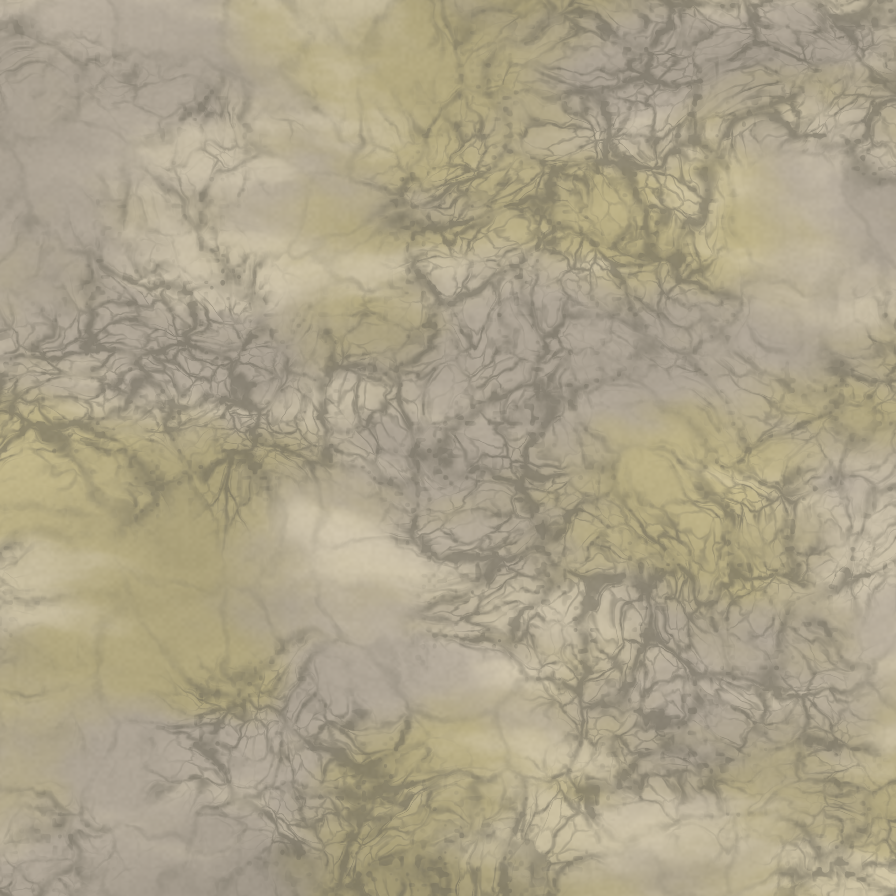
This texture is drawn by a Shadertoy shader. Its source:

```glsl
const vec3 STONE_GREY = vec3(0.690, 0.652, 0.592);
const vec3 STONE_OCHRE = vec3(0.715, 0.672, 0.510);
const vec3 STONE_PALE = vec3(0.775, 0.735, 0.640);
const vec3 VEIN_DARK = vec3(0.420, 0.402, 0.350);

float hash(vec2 p) {
    return fract(sin(dot(p, vec2(127.1, 311.7))) * 43758.5453);
}

vec2 hash2(vec2 p) {
    return vec2(hash(p), hash(p + 57.3));
}

float noise(vec2 p) {
    vec2 cell = floor(p);
    vec2 f = fract(p);
    f = f * f * (3.0 - 2.0 * f);
    float low = mix(hash(cell), hash(cell + vec2(1, 0)), f.x);
    float high = mix(hash(cell + vec2(0, 1)), hash(cell + vec2(1, 1)), f.x);
    return mix(low, high, f.y);
}

float fbm(vec2 p) {
    const mat2 turn = mat2(0.96, 0.28, -0.28, 0.96);
    float sum = 0.0;
    float weight = 0.516;
    for (int i = 0; i < 5; i++) {
        sum += weight * noise(p);
        p = turn * p * 2.03 + 17.7;
        weight *= 0.5;
    }
    return sum;
}

vec2 warp(vec2 p, float scale, float amount) {
    vec2 offset = vec2(fbm(p * scale + 3.1), fbm(p * scale + 41.7));
    return p + amount * (offset - 0.5);
}

// Gap between the two nearest cell centres: zero along cell borders
float cellGap(vec2 p) {
    vec2 cell = floor(p);
    float nearest = 9.0;
    float second = 9.0;
    for (int y = -1; y <= 1; y++) {
        for (int x = -1; x <= 1; x++) {
            vec2 id = cell + vec2(x, y);
            float d = length(id + hash2(id) - p);
            second = min(second, max(nearest, d));
            nearest = min(nearest, d);
        }
    }
    return second - nearest;
}

float line(float gap, float width) {
    return 1.0 - smoothstep(0.0, width, gap);
}

// Cloudy stone, streaked sideways
vec3 stone(vec2 p) {
    vec2 q = warp(p, 5.0, 0.08);
    float tint = fbm(q * vec2(3.5, 6.0) + 8.4);
    float cloud = fbm(q * vec2(5.0, 13.0) + 23.0);
    float shade = fbm(p * vec2(2.5, 4.0) + 61.0);
    vec3 color = mix(STONE_GREY, STONE_OCHRE, smoothstep(0.34, 0.66, tint));
    color = mix(color, STONE_PALE, 0.7 * smoothstep(0.48, 0.72, cloud));
    return color * (1.0 + 0.20 * (cloud - 0.5) + 0.22 * (shade - 0.5));
}

// Broken crack network with specks gathered around it
float veins(vec2 p) {
    vec2 q = warp(warp(p, 5.0, 0.16), 26.0, 0.035);
    float patches = smoothstep(0.36, 0.62, fbm(p * 5.5 + 12.0));
    float coarse = cellGap(q * vec2(10.0, 11.0));
    float fine = cellGap(q * vec2(23.0, 26.0) + 5.0);
    float tiny = cellGap(q * vec2(48.0, 54.0) + 9.0);

    float breaks = smoothstep(0.25, 0.62, fbm(p * 34.0 + 7.0));
    float cracks = line(coarse, 0.17) * mix(0.25, 1.0, patches);
    cracks = max(cracks, 0.85 * line(fine, 0.20) * patches);
    cracks = max(cracks, 0.60 * line(tiny, 0.24) * patches * patches);

    float halo = max(line(coarse, 0.42), 0.6 * line(fine, 0.5)) * patches;
    float specks = smoothstep(0.58, 0.80, noise(p * 165.0)) * halo;
    return clamp(cracks * mix(0.25, 1.0, breaks) + 0.55 * specks + 0.16 * halo, 0.0, 1.0);
}

void mainImage(out vec4 fragColor, in vec2 fragCoord) {
    vec2 p = fragCoord / iResolution.y;
    vec3 color = mix(stone(p), VEIN_DARK, 0.58 * veins(p));

    // Faint fine grain
    color += 0.022 * (noise(p * 240.0) - 0.5);
    fragColor = vec4(color, 1.0);
}
```
